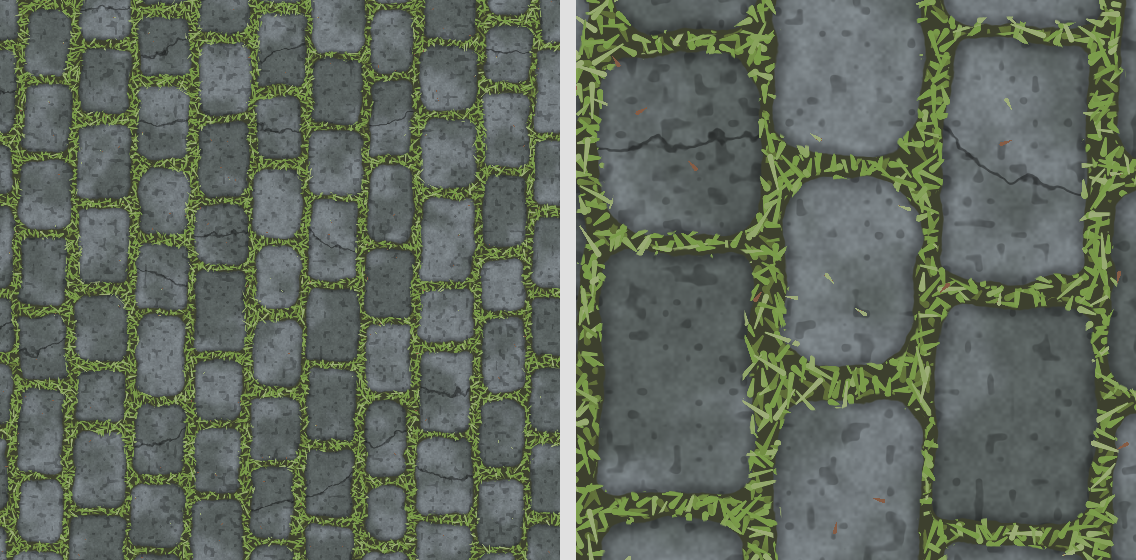
Left, the full canvas; right, a detail of the centre.
Give the GLSL for this texture, as a Shadertoy shader.

```glsl
// Weathered dark cobblestones in staggered columns with moss and grass in the joints.
const float COLUMN_PITCH = 0.1014;
const float COLUMN_START = 0.033;
const float ROW_PITCH = 0.138;
const float ROW_START = 0.02;
const float JOINT_MIN = 0.009;
const float JOINT_MAX = 0.023;
const float LEAN = 0.016;          // sideways drift of the columns
const float EDGE_WOBBLE = 0.007;
const vec3 STONE_DARK = vec3(0.345, 0.375, 0.37);
const vec3 STONE_LIGHT = vec3(0.46, 0.49, 0.505);
const vec3 SOIL = vec3(0.24, 0.25, 0.18);
const vec3 MOSS_DARK = vec3(0.37, 0.42, 0.22);
const vec3 MOSS_LEAF = vec3(0.48, 0.61, 0.29);
const vec3 MOSS_PALE = vec3(0.62, 0.68, 0.48);
const vec3 LITTER = vec3(0.52, 0.36, 0.27);

struct Stone { float dist; vec2 id; vec2 local; };

float hash(vec2 p) {
    vec3 q = fract(vec3(p.xyx) * 0.1031);
    q += dot(q, q.yzx + 33.33);
    return fract((q.x + q.y) * q.z);
}

vec2 hash2(vec2 p) { return vec2(hash(p + 17.3), hash(p + 71.9)); }

float noise(vec2 p) {
    vec2 i = floor(p), f = fract(p);
    f = f * f * (3.0 - 2.0 * f);
    return mix(mix(hash(i), hash(i + vec2(1, 0)), f.x),
               mix(hash(i + vec2(0, 1)), hash(i + vec2(1, 1)), f.x), f.y);
}

float fbm(vec2 p) {
    float sum = 0.0, amp = 0.5;
    for (int k = 0; k < 5; k++) {
        sum += amp * noise(p);
        p = mat2(1.6, 1.2, -1.2, 1.6) * p + 5.7;
        amp *= 0.5;
    }
    return sum;
}

// Jittered boundaries of the columns and of the stones within one column
float columnEdge(float i) {
    return COLUMN_START + COLUMN_PITCH * (i + 0.2 * (hash(vec2(i, 41.0)) - 0.5));
}
float rowPhase(float i) {
    return ROW_START + ROW_PITCH * (0.5 * mod(i, 2.0) + 0.2 * (hash(vec2(i, 9.0)) - 0.5));
}
float rowEdge(float i, float j) {
    return rowPhase(i) + ROW_PITCH * (j + 0.25 * (hash(vec2(i, j) + 23.0) - 0.5));
}

// Nearest stone as a slightly turned rounded box
Stone nearestStone(vec2 p) {
    Stone best = Stone(1.0, vec2(0), vec2(0));
    float column = floor((p.x - COLUMN_START) / COLUMN_PITCH);
    for (float a = -1.0; a <= 1.0; a++) {
        float i = column + a;
        float row = floor((p.y - rowPhase(i)) / ROW_PITCH);
        for (float b = -1.0; b <= 1.0; b++) {
            vec2 id = vec2(i, row + b);
            vec2 low = vec2(columnEdge(i), rowEdge(i, id.y));
            vec2 high = vec2(columnEdge(i + 1.0), rowEdge(i, id.y + 1.0));
            vec2 size = 0.5 * (high - low - mix(vec2(JOINT_MIN), vec2(JOINT_MAX), hash2(id)));
            vec2 v = p - 0.5 * (low + high) - 0.004 * (hash2(id + 5.0) - 0.5);
            float turn = 0.12 * (hash(id + 3.0) - 0.5);
            v += turn * vec2(-v.y, v.x);
            float radius = mix(0.012, 0.026, hash(id + 8.0));
            vec2 q = abs(v) - size + radius;
            float d = length(max(q, 0.0)) + min(max(q.x, q.y), 0.0) - radius;
            if (d < best.dist) best = Stone(d, id, v);
        }
    }
    return best;
}

// Randomly turned leaf strokes: x = random tone, y = coverage
vec2 blades(vec2 p, float cells, float halfLength, float halfWidth, float px) {
    p *= cells;
    vec2 result = vec2(0);
    for (float a = -1.0; a <= 1.0; a++)
    for (float b = -1.0; b <= 1.0; b++) {
        vec2 id = floor(p) + vec2(a, b);
        float angle = 6.2832 * hash(id + 2.0);
        vec2 dir = vec2(cos(angle), sin(angle)), v = p - id - hash2(id);
        float along = clamp(dot(v, dir), -halfLength, halfLength);
        float d = length(v - dir * along) - halfWidth * (1.0 - 0.5 * along / halfLength);
        float cover = 1.0 - smoothstep(-0.5 * px * cells, 0.5 * px * cells, d);
        result = vec2(mix(result.x, hash(id + 6.0), cover), max(result.y, cover));
    }
    return result;
}

vec3 mossColor(float t) {
    vec3 c = mix(MOSS_DARK, MOSS_LEAF, smoothstep(0.1, 0.5, t));
    return mix(c, MOSS_PALE, smoothstep(0.6, 1.0, t));
}

void mainImage(out vec4 fragColor, in vec2 fragCoord) {
    float px = 1.0 / iResolution.y;
    vec2 uv = fragCoord * px;
    vec2 wobble = vec2(fbm(uv * 32.0), fbm(uv * 32.0 + 50.0)) - 0.48;
    vec2 p = uv + vec2(LEAN * (0.5 - uv.y), 0.0) + 2.0 * EDGE_WOBBLE * wobble;
    Stone s = nearestStone(p);

    // Stone face: worn sheen, grain, pits and occasional cracks
    float tone = hash(s.id + 12.0), grain = noise(uv * 420.0) - 0.5;
    float sheen = fbm(uv * 17.0 + 9.0 * tone) + 0.3 * (tone - 0.5) + dot(s.local, hash2(s.id) - 0.5) * 4.0;
    vec3 stone = mix(STONE_DARK, STONE_LIGHT, smoothstep(0.36, 0.68, sheen));
    stone *= 1.0 + 0.13 * grain + 0.28 * (fbm(uv * 85.0) - 0.48);
    stone *= 1.0 - 0.22 * smoothstep(0.72, 0.86, noise(uv * 150.0));
    float crackLine = abs(s.local.y + (tone - 0.5) * s.local.x + 0.05 * (fbm(uv * 28.0) - 0.48));
    stone *= 1.0 - 0.4 * step(0.8, hash(s.id + 31.0)) * (1.0 - smoothstep(0.0005, 0.0015 + px, crackLine));
    stone *= 1.0 - 0.3 * smoothstep(-0.009, 0.0, s.dist);
    vec3 color = mix(stone, SOIL, smoothstep(-px, px, s.dist));

    // Moss carpet, then longer grass where growth is lush
    float lush = smoothstep(0.42, 0.68, fbm(uv * 9.0 + 20.0) + 0.12 * (uv.y - 0.5));
    float patches = fbm(uv * 55.0);
    float depth = s.dist + 0.008 * (patches - 0.5) + 0.002 * lush;
    vec2 leaf = blades(uv, 120.0, 0.55, 0.17, px);
    float carpet = leaf.y * smoothstep(-px, px, depth + 0.005 * (leaf.x - 0.6));
    color = mix(color, mossColor(leaf.x * 0.75 + 0.5 * (patches - 0.3)), carpet);
    vec2 grass = blades(uv + 0.37, 75.0, 0.75, 0.09, px);
    float tuft = grass.y * smoothstep(-px, px, s.dist + 0.010 * lush * grass.x - 0.003);
    color = mix(color, mossColor(0.35 + 0.65 * grass.x), tuft);

    // Sparse dry litter
    vec2 twig = blades(uv + 0.71, 50.0, 0.16, 0.05, px);
    color = mix(color, mix(LITTER, MOSS_PALE, step(0.97, twig.x)), twig.y * step(0.93, twig.x));
    fragColor = vec4(color, 1.0);
}
```
